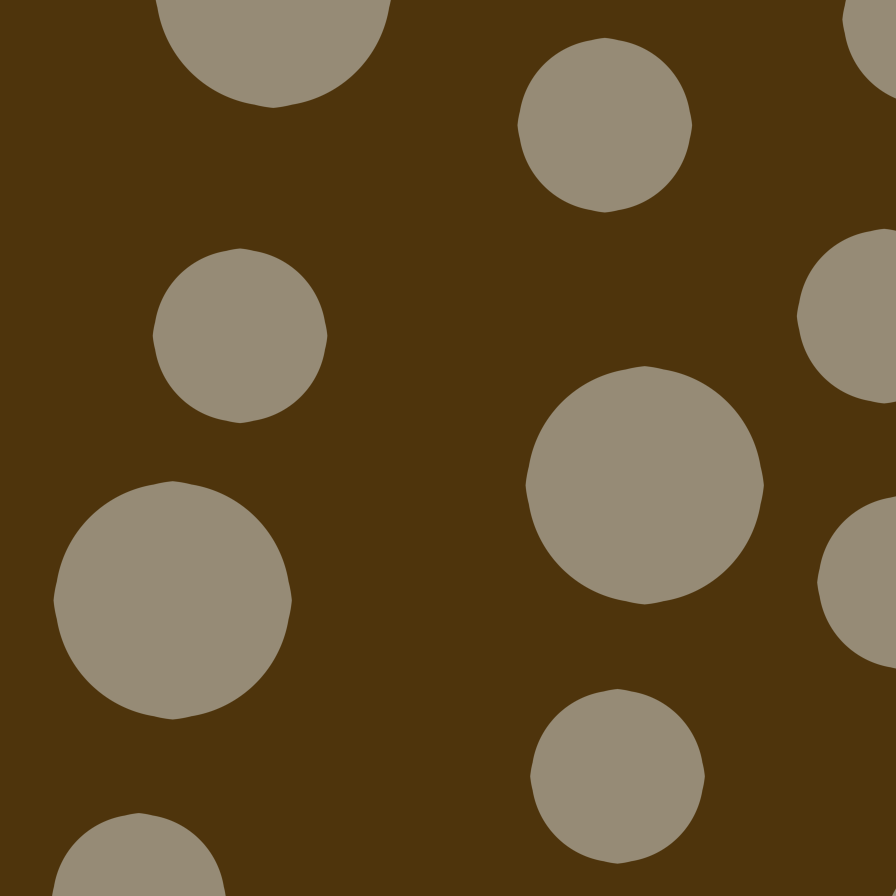
This pattern is drawn by a Shadertoy shader. Its source:

```glsl
// Scattered large and small taupe dots with faintly pointed poles on a dark brown ground.

const vec3 BROWN = vec3(0.306, 0.204, 0.047);
const vec3 TAUPE = vec3(0.588, 0.545, 0.463);

const vec2 SPACING = vec2(0.415, 0.345);
const vec2 ORIGIN = vec2(0.23, -0.03);
const vec2 JITTER = vec2(0.075, 0.035);
const float SMALL_RADIUS = 0.096;
const float LARGE_RADIUS = 0.131;

// Odd columns sit half a step higher.
float columnShift(float column) {
    return 0.5 * mod(column, 2.0);
}

// Centre of a cell's dot, displaced by incommensurate waves.
vec2 dotCentre(vec2 cell) {
    vec2 phase = vec2(dot(cell, vec2(2.2, 1.05)) - 1.57,
                      dot(cell, vec2(2.6, 1.9)) + 0.8);
    vec2 lattice = cell + vec2(0.0, columnShift(cell.x));
    return ORIGIN + SPACING * lattice + JITTER * sin(phase);
}

// Large dots on odd rows of two columns out of three.
float dotRadius(vec2 cell) {
    float oddRow = step(0.5, mod(cell.y, 2.0));
    float largeColumn = 1.0 - step(1.5, mod(cell.x, 3.0));
    return mix(SMALL_RADIUS, LARGE_RADIUS, oddRow * largeColumn);
}

// Signed distance to a disc with small points on its four poles.
float pointedDisc(vec2 p, float radius) {
    float len = length(p);
    float offAxis = min(abs(p.x), abs(p.y)) / max(len, 1e-4);
    float tip = max(0.0, 1.0 - offAxis / 0.16);
    return len - radius * (1.0 + 0.015 * tip);
}

// Distance to the nearest dot among the neighbouring cells.
float dotField(vec2 p) {
    vec2 grid = (p - ORIGIN) / SPACING;
    float nearest = 1.0;
    for (int i = -1; i <= 1; i++) {
        float column = floor(grid.x + 0.5) + float(i);
        float row = floor(grid.y - columnShift(column) + 0.5);
        for (int j = -1; j <= 1; j++) {
            vec2 cell = vec2(column, row + float(j));
            nearest = min(nearest, pointedDisc(p - dotCentre(cell), dotRadius(cell)));
        }
    }
    return nearest;
}

void mainImage(out vec4 fragColor, in vec2 fragCoord) {
    vec2 p = fragCoord / iResolution.y;
    float edge = 0.7 / iResolution.y;
    float ground = smoothstep(-edge, edge, dotField(p));
    fragColor = vec4(mix(TAUPE, BROWN, ground), 1.0);
}
```
